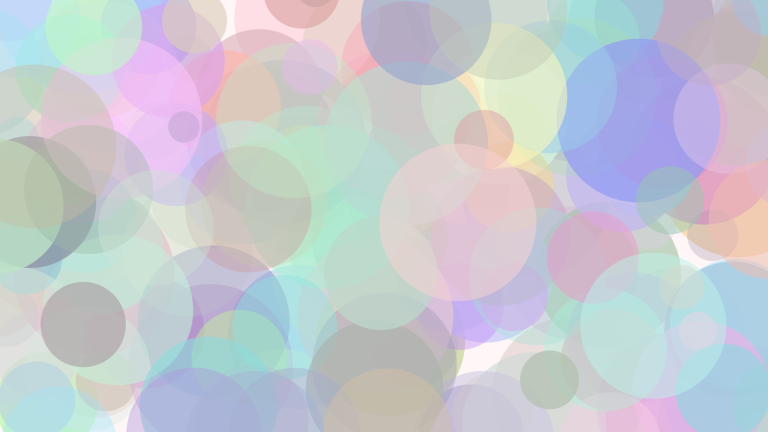
Give the GLSL for this background, as a Shadertoy shader.

```glsl
// Draws layers of translucent pastel discs scattered over a near-white ground.

const int DISC_COUNT = 160;
const float RADIUS_MIN = 0.022;
const float RADIUS_MAX = 0.192;
const float OPACITY_MIN = 0.32;
const float OPACITY_MAX = 0.80;
const float MARGIN = 0.03;
const float JITTER = 0.22;
const vec3 GROUND = vec3(1.0, 0.97, 0.97);
const vec3 TINT_LOW = vec3(0.52, 0.54, 0.59);
const vec3 TINT_HIGH = vec3(1.0, 0.98, 1.0);

// Integer hash giving three values in 0..1
vec3 hash3(uvec3 v) {
    v = v * 1664525u + 1013904223u;
    v.x += v.y * v.z;
    v.y += v.z * v.x;
    v.z += v.x * v.y;
    v ^= v >> 16u;
    v.x += v.y * v.z;
    v.y += v.z * v.x;
    v.z += v.x * v.y;
    return vec3(v >> 8u) / 16777216.0;
}

// Evenly spread sequence, loosened by a random offset
vec2 scatter(int index, vec2 offset) {
    vec2 even = fract(0.5 + float(index) * vec2(0.75488, 0.56984));
    return fract(even + JITTER * (offset - 0.5));
}

// Antialiased coverage of a disc
float discMask(vec2 p, vec2 centre, float radius, float softness) {
    float d = length(p - centre) - radius;
    return 1.0 - smoothstep(-softness, softness, d);
}

// Blends one random disc over the colour below it
vec3 layDisc(vec3 below, vec2 p, float aspect, float softness, int index) {
    vec3 place = hash3(uvec3(uint(index), 17u, 5u));
    vec3 tone = hash3(uvec3(uint(index), 43u, 11u));
    vec3 extra = hash3(uvec3(uint(index), 71u, 29u));

    vec2 spot = mix(vec2(-MARGIN), vec2(1.0 + MARGIN), scatter(index, place.xy));
    vec2 centre = spot * vec2(aspect, 1.0);
    float radius = mix(RADIUS_MIN, RADIUS_MAX, sqrt(place.z));
    vec3 tint = mix(TINT_LOW, TINT_HIGH, tone);
    float opacity = mix(OPACITY_MIN, OPACITY_MAX, extra.x);

    return mix(below, tint, opacity * discMask(p, centre, radius, softness));
}

void mainImage(out vec4 fragColor, in vec2 fragCoord) {
    // Canvas height is one unit
    vec2 p = fragCoord / iResolution.y;
    float aspect = iResolution.x / iResolution.y;
    float softness = 0.75 / iResolution.y;

    vec3 colour = GROUND;
    for (int i = 0; i < DISC_COUNT; i++) {
        colour = layDisc(colour, p, aspect, softness, i);
    }
    fragColor = vec4(colour, 1.0);
}
```
